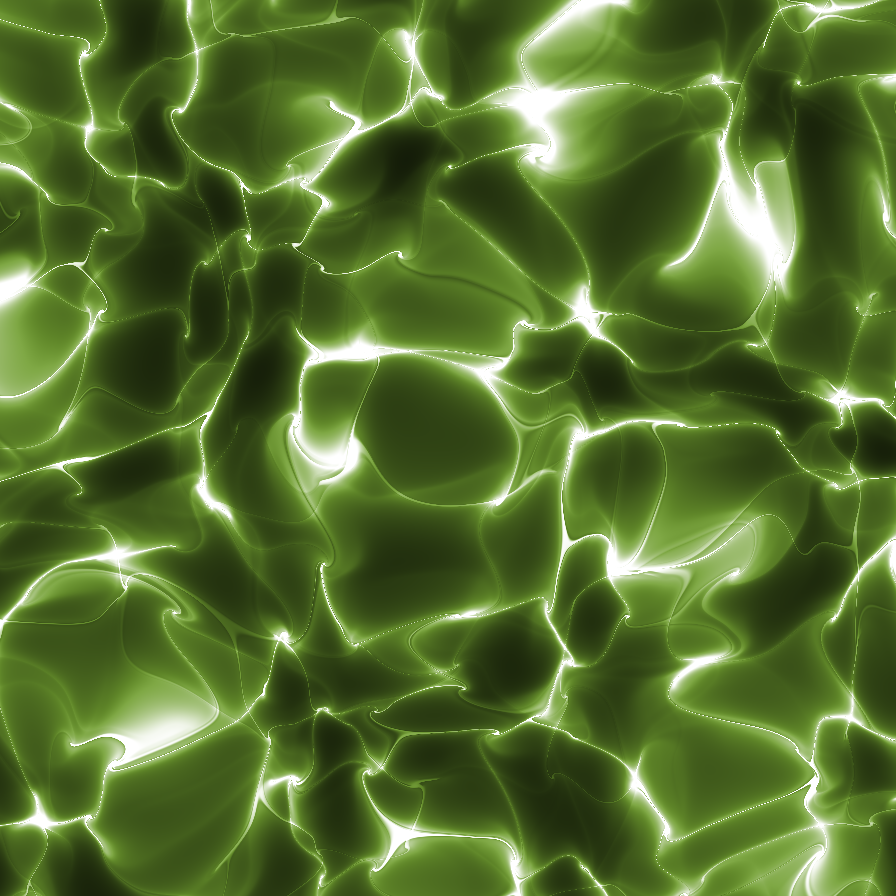
Write a three.js fragment shader that draws this texture.

```glsl
// Glowing green web of curled filaments around dark, soft cells.
varying vec2 vUv;

// Random unit gradient for a lattice corner
vec2 cornerGradient(vec2 cell) {
  float angle = 6.28318 * fract(sin(dot(cell, vec2(127.1, 311.7))) * 43758.5453);
  return vec2(cos(angle), sin(angle));
}

// Gradient noise: x holds the height, yz its slope
vec3 slopeNoise(vec2 p) {
  vec2 cell = floor(p);
  vec2 f = p - cell;
  vec2 u = f * f * f * (f * (f * 6.0 - 15.0) + 10.0);
  vec2 du = 30.0 * f * f * (f * (f - 2.0) + 1.0);

  vec2 ga = cornerGradient(cell);
  vec2 gb = cornerGradient(cell + vec2(1.0, 0.0));
  vec2 gc = cornerGradient(cell + vec2(0.0, 1.0));
  vec2 gd = cornerGradient(cell + vec2(1.0, 1.0));

  float a = dot(ga, f);
  float b = dot(gb, f - vec2(1.0, 0.0));
  float c = dot(gc, f - vec2(0.0, 1.0));
  float d = dot(gd, f - vec2(1.0, 1.0));
  float k = a - b - c + d;

  float height = a + u.x * (b - a) + u.y * (c - a) + u.x * u.y * k;
  vec2 slope = ga + u.x * (gb - ga) + u.y * (gc - ga)
             + u.x * u.y * (ga - gb - gc + gd)
             + du * (u.yx * k + vec2(b, c) - a);
  return vec3(height, slope);
}

// Flow downhill with a twist: only ridges stay high, and peaks wind into curls.
// Returns the mean height along the path and the height at its end.
vec2 filamentWeb(vec2 p, float twist) {
  float pathSum = 0.0;
  vec3 ground = vec3(0.0);
  for (int i = 0; i < 20; i++) {
    ground = slopeNoise(p);
    pathSum += ground.x;
    vec2 across = vec2(-ground.z, ground.y);
    p -= 0.038 * (ground.yz + twist * across);
  }

  // Curvature at the end tells hollows from crests; high hollows are lowered
  ground = slopeNoise(p);
  float curvature = (slopeNoise(p + vec2(0.02, 0.0)).y - ground.y
                   + slopeNoise(p + vec2(0.0, 0.02)).z - ground.z) / 0.02;
  float excess = smoothstep(-1.0, 3.0, curvature) * max(ground.x + 0.25, 0.0);
  return vec2(pathSum / 20.0 - 0.8 * excess, ground.x - excess);
}

void main() {
  // Broad drift stretches some cells, squeezes others and varies the light
  vec2 p = vUv * 12.5 + vec2(3.7, 8.2);
  vec3 broad = slopeNoise(p * 0.27 + 41.6);
  p += 0.45 * broad.yz;

  vec2 mainWeb = filamentWeb(p, 1.25);
  vec2 faintWeb = filamentWeb(p * 0.8 + 63.1, -0.9);

  // Soft halo from the whole path, sharp core from its end
  float glow = 0.72 * mainWeb.x + 0.40 * faintWeb.x + 0.18 * broad.x;
  float halo = 0.41 * exp(3.0 * (glow + 0.28)) - 0.05;
  float core = 0.35 * smoothstep(-0.25, 0.25, mainWeb.y)
             + 0.12 * smoothstep(-0.25, 0.25, faintWeb.y);
  float light = max(halo + core, 0.03);

  // Green glow that burns out to white
  vec3 green = vec3(0.71, 1.0, 0.30) * min(light, 0.62);
  vec3 color = mix(green, vec3(1.0), smoothstep(0.5, 1.1, light));
  gl_FragColor = vec4(color, 1.0);
}
```
